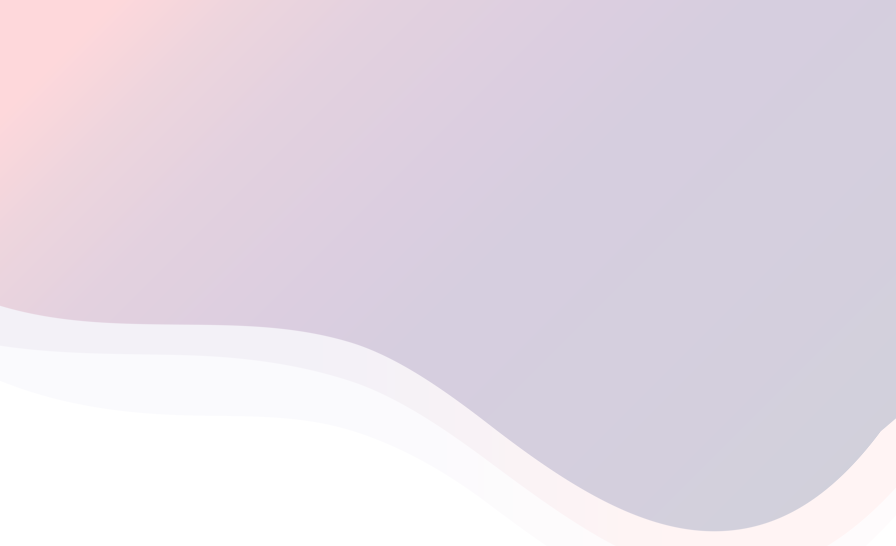
This background is drawn by a WebGL 1 fragment shader. Its source:

```glsl
precision highp float;
// Draws a diagonal pink-to-lavender gradient above three soft layered waves.

uniform vec2 u_resolution;

// Cubic between two knots, each given as (position, height, slope).
float hermite(float x, vec3 a, vec3 b) {
  float span = b.x - a.x;
  float t = clamp((x - a.x) / span, 0.0, 1.0);
  float s = 1.0 - t;
  return s * s * ((1.0 + 2.0 * t) * a.y + t * span * a.z)
       + t * t * ((1.0 + 2.0 * s) * b.y - s * span * b.z);
}

// Smooth wave through six knots, with a straight tail after the last one.
float wave(float x, vec3 a, vec3 b, vec3 c, vec3 d, vec3 e, vec3 f, float tailSlope) {
  if (x < b.x) return hermite(x, a, b);
  if (x < c.x) return hermite(x, b, c);
  if (x < d.x) return hermite(x, c, d);
  if (x < e.x) return hermite(x, d, e);
  return hermite(x, e, f) + tailSlope * max(x - f.x, 0.0);
}

// Coverage of the region above an edge, softened over about one pixel.
float above(float y, float edge, float pixel) {
  return smoothstep(-0.8 * pixel, 0.8 * pixel, y - edge);
}

// Blends towards the next colour between two gradient stops.
vec3 blendStop(vec3 color, vec3 next, float from, float to, float t) {
  return mix(color, next, clamp((t - from) / (to - from), 0.0, 1.0));
}

// Diagonal gradient; t runs from the upper left to the lower right.
vec3 skyGradient(float t) {
  vec3 color = vec3(0.996, 0.847, 0.860);
  color = blendStop(color, vec3(0.930, 0.835, 0.867), 0.08, 0.17, t);
  color = blendStop(color, vec3(0.890, 0.820, 0.875), 0.17, 0.27, t);
  color = blendStop(color, vec3(0.860, 0.808, 0.878), 0.27, 0.42, t);
  color = blendStop(color, vec3(0.840, 0.808, 0.875), 0.42, 0.52, t);
  color = blendStop(color, vec3(0.832, 0.812, 0.868), 0.52, 0.76, t);
  return blendStop(color, vec3(0.815, 0.820, 0.855), 0.76, 1.0, t);
}

void main() {
  vec2 uv = gl_FragCoord.xy / u_resolution;
  float aspect = u_resolution.x / u_resolution.y;
  float pixel = 1.0 / u_resolution.y;
  float diagonal = (uv.x * aspect + 1.0 - uv.y) / (aspect + 1.0);

  // Wave edges, from the highest to the lowest.
  float skyEdge = wave(uv.x,
    vec3(0.0, 0.440, -0.49), vec3(0.195, 0.4056, -0.016),
    vec3(0.39, 0.3734, -0.49), vec3(0.547, 0.221, -1.27),
    vec3(0.797, 0.027, 0.0), vec3(0.983, 0.210, 2.2), 1.4);
  float hazeEdge = wave(uv.x,
    vec3(0.0, 0.367, -0.25), vec3(0.195, 0.350, -0.033),
    vec3(0.39, 0.3026, -0.53), vec3(0.547, 0.153, -1.22),
    vec3(0.807, -0.056, 0.0), vec3(1.0, 0.107, 1.8), 1.8);
  float mistEdge = wave(uv.x,
    vec3(0.0, 0.3026, -0.66), vec3(0.195, 0.240, -0.066),
    vec3(0.39, 0.2124, -0.49), vec3(0.547, 0.075, -1.24),
    vec3(0.807, -0.127, 0.0), vec3(1.0, 0.056, 1.8), 1.8);

  // Pale bands warm from cool lilac to blush towards the right.
  float warmth = smoothstep(0.3, 0.8, uv.x);
  vec3 haze = mix(vec3(0.953, 0.945, 0.969), vec3(1.0, 0.957, 0.957), warmth);
  vec3 mist = mix(vec3(0.980, 0.980, 0.992), vec3(0.998, 0.985, 0.988), warmth);

  // Layers from back to front.
  vec3 color = vec3(1.0);
  color = mix(color, mist, above(uv.y, mistEdge, pixel));
  color = mix(color, haze, above(uv.y, hazeEdge, pixel));
  color = mix(color, skyGradient(diagonal), above(uv.y, skyEdge, pixel));
  gl_FragColor = vec4(color, 1.0);
}
```
